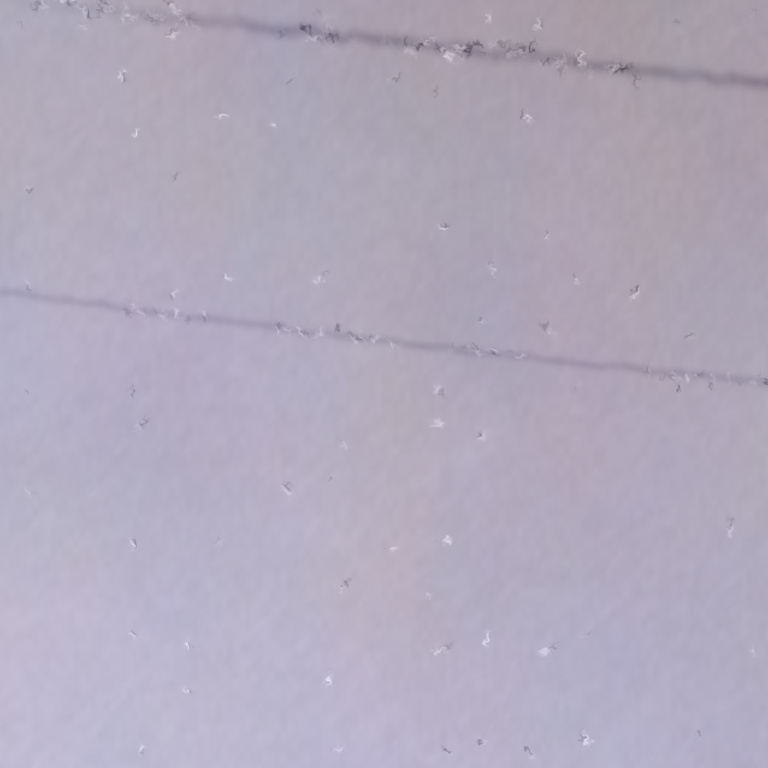
A Shadertoy shader for this texture:

```glsl
// Pale lilac painted wall crossed by two slanting, chipped grooves.
// A diagonal tone gradient carries soft colour blotches and fine grain;
// chips are pairs of bright and dark flecks, scattered or strung on the grooves.

const vec3 SHADE_COLOR = vec3(0.635, 0.595, 0.638);
const vec3 LIGHT_COLOR = vec3(0.752, 0.733, 0.833);
const vec3 WARM_TINT = vec3(0.022, -0.006, -0.014);
const vec3 OLIVE_TINT = vec3(0.004, 0.010, -0.020);
const vec3 GROOVE_TINT = vec3(1.0, 0.98, 0.90);
const vec2 TONE_SLOPE = vec2(-0.36, -0.58);
const float GRAIN_AMOUNT = 0.024;
const float SPECK_CELLS = 15.0;
const float SPECK_CHANCE = 0.26;
const float GROOVE_CHIP_CELLS = 60.0;

float hash(vec2 p) {
    vec3 q = fract(vec3(p.xyx) * 0.1031);
    q += dot(q, q.yzx + 33.33);
    return fract((q.x + q.y) * q.z);
}

float noise(vec2 p) {
    vec2 i = floor(p), f = fract(p);
    f = f * f * (3.0 - 2.0 * f);
    return mix(mix(hash(i), hash(i + vec2(1, 0)), f.x),
               mix(hash(i + vec2(0, 1)), hash(i + vec2(1, 1)), f.x), f.y);
}

float fbm(vec2 p) {
    float sum = 0.0, weight = 0.5;
    for (int i = 0; i < 4; i++) {
        sum += weight * noise(p);
        p = mat2(0.8, 0.6, -0.6, 0.8) * p * 2.03 + 17.3;
        weight *= 0.5;
    }
    return sum / 0.9375;
}

vec2 rotate(vec2 p, float a) {
    return mat2(cos(a), -sin(a), sin(a), cos(a)) * p;
}

float fleck(vec2 p, float size) {
    return exp(-dot(p, p) / (size * size));
}

// Signed relief of one chip: a bright flake beside its dark hollow
float chip(vec2 p, float size, vec2 id) {
    vec2 warp = vec2(noise(p * 230.0 + id * 7.1), noise(p * 230.0 + id * 3.7 + 40.0));
    p += (warp - 0.5) * size * 1.8;
    vec2 q = rotate(p, hash(id + 5.0) * 3.14159) * vec2(0.7, 1.5);
    vec2 offset = rotate(vec2(size, 0.0), hash(id + 9.0) * 6.28318);
    float bright = fleck(q, size) * hash(id + 13.0);
    float dark = fleck(q + offset, size * 0.85) * hash(id + 21.0);
    return 0.19 * bright - 0.21 * dark;
}

// Sparse chips over the whole wall
float scatteredChips(vec2 uv) {
    vec2 cell = floor(uv * SPECK_CELLS);
    if (hash(cell + 71.0) > SPECK_CHANCE) return 0.0;
    vec2 center = 0.25 + 0.5 * vec2(hash(cell + 2.0), hash(cell + 31.0));
    vec2 p = (fract(uv * SPECK_CELLS) - center) / SPECK_CELLS;
    return chip(p, mix(0.003, 0.0058, hash(cell + 47.0)), cell);
}

// Chips strung in clumps along a groove; d is the height above its axis
float grooveChips(float x, float d, float spread, float size, float seed) {
    float sum = 0.0;
    float base = floor(x * GROOVE_CHIP_CELLS);
    for (int k = -1; k <= 1; k++) {
        vec2 id = vec2(base + float(k) + 100.0, seed);
        float clump = smoothstep(0.38, 0.62, noise(vec2(id.x * 0.21, seed)));
        float center = (id.x - 100.0 + hash(id)) / GROOVE_CHIP_CELLS;
        float height = (hash(id + 3.0) - 0.45) * spread;
        sum += clump * chip(vec2(x - center, d - height), size, id);
    }
    return sum;
}

// Soft dark band of uneven depth and width
float groove(float x, float d, float width, float seed) {
    d += (noise(vec2(x * 45.0, seed)) - 0.5) * width * 0.7;
    float depth = mix(0.5, 1.0, fbm(vec2(x * 20.0, seed + d * 60.0)));
    return depth * exp(-d * d / (width * width));
}

void mainImage(out vec4 fragColor, in vec2 fragCoord) {
    vec2 uv = fragCoord / iResolution.xy;

    // Broad tone and colour blotches
    float tone = 1.0 + dot(uv, TONE_SLOPE) + (fbm(uv * 5.0 + 3.0) - 0.5) * 0.30;
    vec3 color = mix(SHADE_COLOR, LIGHT_COLOR, tone);
    color += WARM_TINT * (fbm(uv * vec2(8.0, 5.0) + 51.0) - 0.5) * 1.8;
    color += OLIVE_TINT * (fbm(uv * vec2(6.0, 4.0) + 83.0) - 0.5) * 1.8;

    // Fine grain, drawn out along falling diagonals
    vec2 along = rotate(uv, 0.75);
    color += GRAIN_AMOUNT * (fbm(along * vec2(38.0, 85.0)) - 0.5);
    color += GRAIN_AMOUNT * 0.7 * (noise(uv * vec2(130.0, 75.0)) - 0.5);
    float scratch = smoothstep(0.72, 0.95, noise(along * vec2(30.0, 95.0) + 9.0));
    color += 0.018 * scratch * (noise(uv * 24.0) - 0.45);

    // Upper groove deepens to the right, lower one stays faint
    float upper = uv.y - (1.003 - 0.112 * uv.x);
    float lower = uv.y - (0.620 - 0.135 * uv.x + 0.016 * uv.x * uv.x);
    float fade = smoothstep(-0.1, 0.45, uv.x);
    color -= GROOVE_TINT * 0.135 * fade * groove(uv.x, upper, 0.0095, 4.0);
    color -= GROOVE_TINT * 0.080 * groove(uv.x, lower, 0.0062, 19.0);

    // Chips
    float relief = scatteredChips(uv);
    relief += 1.25 * grooveChips(uv.x, upper, 0.024, 0.0062, 11.0);
    relief += 0.80 * grooveChips(uv.x, lower, 0.008, 0.0045, 37.0);
    color += relief;

    fragColor = vec4(clamp(color, 0.0, 1.0), 1.0);
}
```
